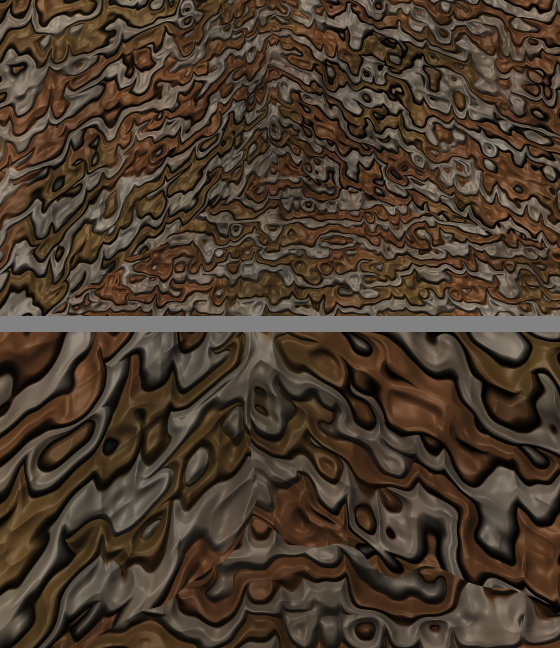
Top, the full canvas; bottom, a detail of the centre.
This texture is drawn by a WebGL 2 fragment shader. Its source:

```glsl
#version 300 es
precision highp float;

uniform vec2 u_resolution;
out vec4 fragColor;

const vec2 CORNER = vec2(-0.02, -0.044);   // where the three faces meet
const vec2 LEFT_FAN = vec2(1.0, 1.0);      // band slope, spread
const vec2 RIGHT_FAN = vec2(0.58, 0.5);
const float LEFT_EDGE = 0.62;              // slopes of the floor seams
const float RIGHT_EDGE = 0.27;
const float FLOOR_SPREAD = 0.7;
const float WALL_PERIOD = 0.09;
const float FLOOR_PERIOD = 0.072;
const float LIP_HEIGHT = 0.013;
const float LUMP_HEIGHT = 0.023;
const float CREASE_HEIGHT = 0.006;
const float GRADIENT_STEP = 0.002;
const vec3 RUST = vec3(0.39, 0.245, 0.145);
const vec3 OCHRE = vec3(0.36, 0.265, 0.145);
const vec3 STONE = vec3(0.48, 0.445, 0.395);
const vec3 LIGHT = vec3(-0.12, 0.46, 0.88);
const float AMBIENT = 0.2;
const float DIFFUSE = 0.76;
const float GLOSS = 0.13;

const int LEFT = 0;
const int RIGHT = 1;
const int FLOOR = 2;

struct Surface {
    float height;
    float band;     // position in the brown and grey cycle
    float layer;    // position inside one layer
    vec2 coord;     // along and across the strata
};

float hash(vec2 p) {
    vec3 q = fract(vec3(p.xyx) * 0.1031);
    q += dot(q, q.yzx + 33.33);
    return fract((q.x + q.y) * q.z);
}

float noise(vec2 p) {
    vec2 i = floor(p), f = fract(p);
    f = f * f * f * (f * (f * 6.0 - 15.0) + 10.0);
    return mix(mix(hash(i), hash(i + vec2(1, 0)), f.x),
               mix(hash(i + vec2(0, 1)), hash(i + vec2(1, 1)), f.x), f.y);
}

int faceAt(vec2 p) {
    p += 0.03 * (vec2(noise(p * 22.0 + 40.0), noise(p * 22.0 + 80.0)) - 0.5);
    float seam = p.x < 0.0 ? LEFT_EDGE * p.x : -RIGHT_EDGE * p.x;
    if (p.y < seam) return FLOOR;
    return p.x < 0.0 ? LEFT : RIGHT;
}

// Strata coordinates, growing away from the corner
vec2 strata(vec2 p, int face) {
    if (face == FLOOR) {
        float scale = max(1.0 - FLOOR_SPREAD * p.y, 0.3);
        return vec2(p.x / scale, -log(scale) / FLOOR_SPREAD);
    }
    vec2 fan = face == LEFT ? LEFT_FAN : RIGHT_FAN;
    float side = face == LEFT ? -p.x : p.x;
    float scale = max(1.0 + fan.y * side, 0.3);
    float along = log(scale) / fan.y;
    return vec2(face == LEFT ? -along : along, (p.y + fan.x * side) / scale);
}

Surface surfaceAt(vec2 p, int face) {
    Surface s;
    s.coord = strata(p, face);
    vec2 q = s.coord + 20.0;
    float period = face == FLOOR ? FLOOR_PERIOD : WALL_PERIOD;

    // Jagged edges of the layers
    float wobble = 0.95 * (noise(q * 17.0) - 0.5)
                 + 0.55 * (abs(noise(q * 29.0 + 7.0) - 0.5) * 2.0 - 0.5)
                 + 0.2 * (noise(q * 58.0) - 0.5);
    s.band = fract(s.coord.y / period + wobble);
    s.layer = fract(2.0 * s.band);

    // Overhanging lip, rounded lumps and sharp creases
    float lip = smoothstep(0.0, 0.32, s.layer) * (1.0 - smoothstep(0.5, 1.0, s.layer) * 0.75);
    float lumps = noise(q * vec2(24.0, 21.0) + wobble * 0.5 + 11.0);
    float crease = abs(noise(q * 36.0 + 31.0) - 0.5) * 2.0;
    s.height = LIP_HEIGHT * lip + LUMP_HEIGHT * lumps - CREASE_HEIGHT * crease;
    return s;
}

vec3 shade(vec2 p) {
    int face = faceAt(p);
    Surface s = surfaceAt(p, face);
    vec2 slope = vec2(surfaceAt(p + vec2(GRADIENT_STEP, 0), face).height,
                      surfaceAt(p + vec2(0, GRADIENT_STEP), face).height) - s.height;
    slope = clamp(slope / GRADIENT_STEP, -1.8, 1.8);
    vec3 normal = normalize(vec3(-slope, 1.0));
    vec3 light = normalize(LIGHT);
    vec2 q = s.coord + 20.0;

    // Brown and grey layers with drifting tints
    vec3 brown = mix(RUST, OCHRE, smoothstep(0.3, 0.7, noise(q * 6.0 + 3.0)));
    float grey = smoothstep(0.5, 0.56, s.band) * (1.0 - smoothstep(0.95, 1.0, s.band));
    vec3 color = mix(brown, STONE, grey * mix(0.65, 1.0, noise(q * 8.0 + 50.0)));
    color *= 0.82 + 0.36 * noise(q * 13.0 + 70.0);

    // Broken dark crevices below the lips
    float depth = smoothstep(0.2, 0.55, noise(q * 8.0 + 90.0));
    depth *= face == FLOOR ? 0.6 : face == RIGHT ? 1.0 : 0.88;
    float gap = 1.0 - smoothstep(0.04, 0.27, s.layer) * (1.0 - smoothstep(0.93, 1.0, s.layer));
    float shadow = 1.0 - 0.93 * depth * gap;

    float diffuse = max(dot(normal, light), 0.0);
    float shine = pow(max(dot(normal, normalize(light + vec3(0, 0, 1))), 0.0), 28.0);
    float falloff = mix(0.84, 1.04, smoothstep(0.0, 0.6, length(p)));
    return (color * (AMBIENT + DIFFUSE * diffuse) + GLOSS * shine) * shadow * falloff;
}

void main() {
    // Four samples smooth the edges
    vec3 sum = vec3(0);
    for (int i = 0; i < 4; i++) {
        vec2 offset = vec2(i % 2, i / 2) * 0.5 - 0.25;
        sum += shade((gl_FragCoord.xy + offset - 0.5 * u_resolution) / u_resolution.y - CORNER);
    }
    fragColor = vec4(sum * 0.25, 1.0);
}
```
